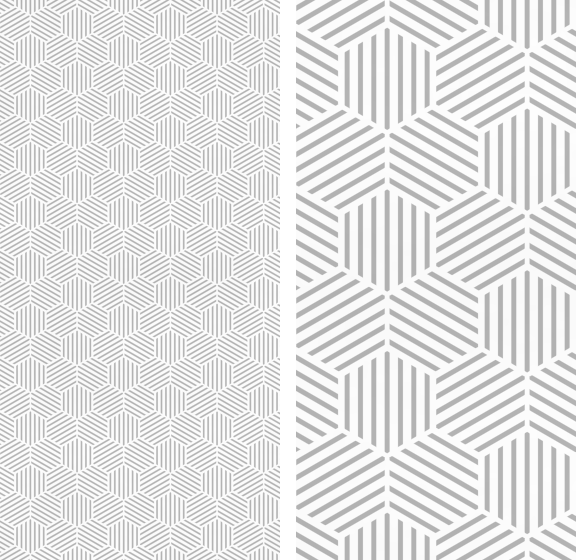
Left: the whole. Right: its middle third, enlarged.
A Shadertoy shader for this pattern:

```glsl
#define HEXES_ACROSS 9.0
#define LINES_PER_HEX 7.0
#define LINE_SHARE 0.37
#define EDGE_GAP 0.026
#define SOFTNESS 0.75
#define TONE_DRIFT 0.012
#define PATTERN_ORIGIN vec2(0.1085, 1.047)
#define PAPER_COLOR vec3(0.985)
#define LINE_COLOR vec3(0.70)

const float ROOT3 = 1.7320508;

float hash(vec2 p) {
    vec3 q = fract(p.xyx * 0.1031);
    q += dot(q, q.yzx + 33.33);
    return fract((q.x + q.y) * q.z);
}

float valueNoise(vec2 p) {
    vec2 cell = floor(p);
    vec2 f = fract(p);
    f = f * f * (3.0 - 2.0 * f);
    float low = mix(hash(cell), hash(cell + vec2(1.0, 0.0)), f.x);
    float high = mix(hash(cell + vec2(0.0, 1.0)), hash(cell + 1.0), f.x);
    return mix(low, high, f.y);
}

// Center of the nearest upright hexagon of unit width
vec2 hexCenter(vec2 p) {
    vec2 period = vec2(1.0, ROOT3);
    vec2 a = round(p / period) * period;
    vec2 b = (floor(p / period) + 0.5) * period;
    return distance(p, a) < distance(p, b) ? a : b;
}

// Distance inward from the hexagon border
float hexInset(vec2 q) {
    q = abs(q);
    return 0.5 - max(q.x, dot(q, vec2(0.5, 0.5 * ROOT3)));
}

void mainImage(out vec4 fragColor, in vec2 fragCoord) {
    vec2 uv = fragCoord / iResolution.x;
    vec2 p = (uv - PATTERN_ORIGIN) * HEXES_ACROSS;
    float blur = SOFTNESS * HEXES_ACROSS / iResolution.x;

    // Three stripe directions alternate so that neighbors never agree
    vec2 center = hexCenter(p);
    vec2 local = p - center;
    float row = round(center.y * 2.0 / ROOT3);
    float column = round(center.x - 0.5 * row);
    float kind = mod(column - row, 3.0);
    float angle = kind * radians(120.0);
    float across = dot(local, vec2(cos(angle), sin(angle)));

    // Stripes, trimmed short of the hexagon border
    float lineDistance = abs(fract(across * LINES_PER_HEX + 0.5) - 0.5) / LINES_PER_HEX;
    float halfWidth = 0.5 * LINE_SHARE / LINES_PER_HEX;
    float ink = smoothstep(-blur, blur, halfWidth - lineDistance);
    ink *= smoothstep(-blur, blur, hexInset(local) - EDGE_GAP);

    // Faint uneven print tone
    float drift = (valueNoise(uv * 5.0) - 0.5) + 0.5 * (valueNoise(uv * 60.0) - 0.5);
    vec3 color = mix(PAPER_COLOR, LINE_COLOR, ink) + TONE_DRIFT * drift;
    fragColor = vec4(clamp(color, 0.0, 1.0), 1.0);
}
```
